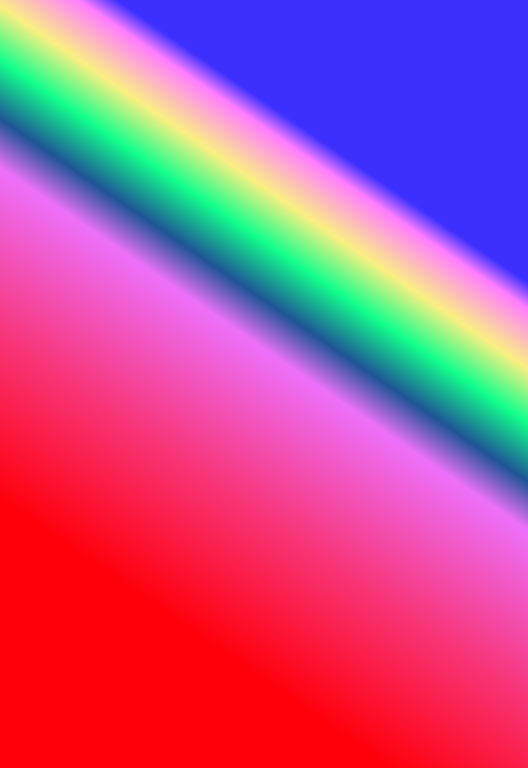
A Shadertoy shader for this background:

```glsl
const int STOP_COUNT = 8;

// Stop positions along the diagonal, 0 = lower left, 1 = upper right
const float STOPS[STOP_COUNT] = float[](
    0.237, 0.385, 0.531, 0.574, 0.626, 0.674, 0.727, 0.750);

const vec3 RED    = vec3(1.00, 0.00, 0.045);
const vec3 ROSE   = vec3(0.97, 0.21, 0.475);
const vec3 VIOLET = vec3(0.93, 0.44, 0.98);
const vec3 NAVY   = vec3(0.12, 0.33, 0.59);
const vec3 GREEN  = vec3(0.07, 1.00, 0.55);
const vec3 YELLOW = vec3(0.98, 0.94, 0.51);
const vec3 PINK   = vec3(1.00, 0.49, 1.00);
const vec3 BLUE   = vec3(0.24, 0.19, 1.00);

const vec3 COLORS[STOP_COUNT] = vec3[](
    RED, ROSE, VIOLET, NAVY, GREEN, YELLOW, PINK, BLUE);

// Piecewise linear blend through all stops
vec3 spectrum(float position) {
    vec3 color = COLORS[0];
    for (int i = 1; i < STOP_COUNT; i++) {
        float blend = (position - STOPS[i - 1]) / (STOPS[i] - STOPS[i - 1]);
        color = mix(color, COLORS[i], clamp(blend, 0.0, 1.0));
    }
    return color;
}

void mainImage(out vec4 fragColor, in vec2 fragCoord) {
    // Project onto the diagonal between opposite corners
    vec2 canvas = vec2(iResolution.x / iResolution.y, 1.0);
    vec2 point = fragCoord / iResolution.y;
    float position = dot(point, canvas) / dot(canvas, canvas);

    fragColor = vec4(spectrum(position), 1.0);
}
```
